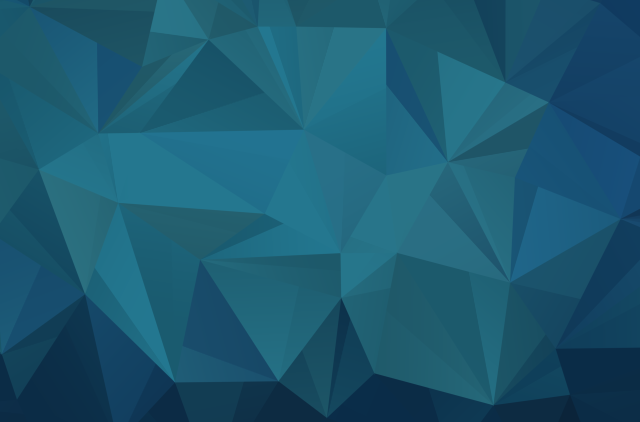
Write a Shadertoy shader that draws this background.

```glsl
// Low-poly backdrop: a tilted lattice of jittered points is split into triangles.
// Each facet takes a flat tone from a broad glow plus a random shift, with a
// faint fold and gradient inside; edges blend by their signed distance.

#define CELL 0.215        // lattice spacing, in canvas heights
#define TILT 0.42         // lattice rotation, radians
#define JITTER 0.86       // vertex scatter, below 1 keeps quads simple
#define CONTRAST 0.40     // random tone shift between facets
#define FOLD 0.10         // tone step across the fold in a facet
#define SLOPE 0.10        // tone gradient inside a facet
#define GLOW_CENTRE vec2(0.55, 0.60)
#define DEEP vec3(0.045, 0.170, 0.270)
#define SHADE vec3(0.065, 0.245, 0.340)
#define MID vec3(0.112, 0.350, 0.420)
#define LIGHT vec3(0.155, 0.460, 0.540)
#define NAVY vec3(0.070, 0.235, 0.400)

float hash(vec2 p) {
    return fract(sin(dot(p, vec2(127.1, 311.7))) * 43758.5453);
}

float cross2(vec2 a, vec2 b) {
    return a.x * b.y - a.y * b.x;
}

// Signed distance to the line a-b, positive on its left
float lineSide(vec2 p, vec2 a, vec2 b) {
    return cross2(b - a, p - a) / max(length(b - a), 1e-4);
}

vec2 vertex(vec2 id) {
    return id + 0.5 + JITTER * (vec2(hash(id), hash(id + 57.3)) - 0.5);
}

// Four-stop ramp from deep shadow to light teal
vec3 ramp(float t) {
    vec3 c = mix(DEEP, SHADE, smoothstep(0.0, 0.3, t));
    c = mix(c, MID, smoothstep(0.3, 0.62, t));
    return mix(c, LIGHT, smoothstep(0.66, 0.98, t));
}

// Broad light: bright middle, dark foot and right border
float glow(vec2 uv) {
    float d = length((uv - GLOW_CENTRE) * vec2(1.0, 1.2));
    return 1.06 - 0.75 * d
         - 0.45 * smoothstep(0.27, 0.02, uv.y)
         - 0.22 * smoothstep(0.80, 1.0, uv.x);
}

vec3 facetColour(vec2 p, vec2 a, vec2 b, vec2 c, vec2 uv, vec2 id, float px) {
    float tint = hash(id + 3.1), turn = 6.2832 * hash(id + 8.7);
    vec2 centre = (a + b + c) / 3.0;
    vec2 foot = mix(b, c, 0.2 + 0.6 * hash(id + 5.9));
    float fold = smoothstep(-px, px, lineSide(p, a, foot)) - 0.5;

    float tone = glow(uv) + CONTRAST * (hash(id + 1.7) - 0.5);
    tone += FOLD * fold * (2.0 * tint - 1.0) * 2.0;
    tone += SLOPE * dot(p - centre, vec2(cos(turn), sin(turn)));

    // Hue drifts to navy at the upper right and now and then elsewhere
    float blue = smoothstep(0.72, 0.98, uv.x) * smoothstep(0.15, 0.5, uv.y);
    blue = max(0.75 * blue, 0.5 * smoothstep(0.82, 0.95, tint) * (1.0 - 0.7 * smoothstep(0.6, 0.9, tone)));
    vec3 col = mix(ramp(tone), NAVY * (0.75 + 0.6 * tone), blue);
    float hue = hash(id + 12.4) - 0.5;
    return col * (1.0 + hue * vec3(0.25, -0.04, -0.10));
}

void mainImage(out vec4 fragColor, in vec2 fragCoord) {
    float aspect = iResolution.x / iResolution.y;
    float px = 0.7 / (iResolution.y * CELL);
    mat2 tilt = mat2(cos(TILT), sin(TILT), -sin(TILT), cos(TILT));
    vec2 p = tilt * (fragCoord / iResolution.y) / CELL;
    vec2 cell = floor(p - 0.5);

    vec3 sum = vec3(0.0);
    float weight = 0.0;
    for (int j = -1; j <= 1; j++)
    for (int i = -1; i <= 1; i++) {
        // Corners of one quad, counter-clockwise
        vec2 id = cell + vec2(i, j);
        vec2 a = vertex(id), b = vertex(id + vec2(1, 0));
        vec2 c = vertex(id + vec2(1, 1)), d = vertex(id + vec2(0, 1));

        // Split along the diagonal that leaves the larger small half
        float splitAC = min(cross2(b - a, c - a), cross2(c - a, d - a));
        float splitBD = min(cross2(c - b, d - b), cross2(d - b, a - b));
        if (splitBD > splitAC) {
            vec2 first = a;
            a = b; b = c; c = d; d = first;
        }

        for (int k = 0; k < 2; k++) {
            vec2 v = k == 0 ? b : c, w = k == 0 ? c : d;
            float inside = min(lineSide(p, a, v), min(lineSide(p, v, w), lineSide(p, w, a)));
            float cover = smoothstep(-px, px, inside);
            if (cover > 0.0) {
                vec2 uv = (a + v + w) / 3.0 * CELL * tilt / vec2(aspect, 1.0);
                vec2 key = id + float(k) * vec2(31.7, 17.3);
                sum += cover * facetColour(p, a, v, w, uv, key, px);
                weight += cover;
            }
        }
    }
    fragColor = vec4(sum / max(weight, 1e-4), 1.0);
}
```
